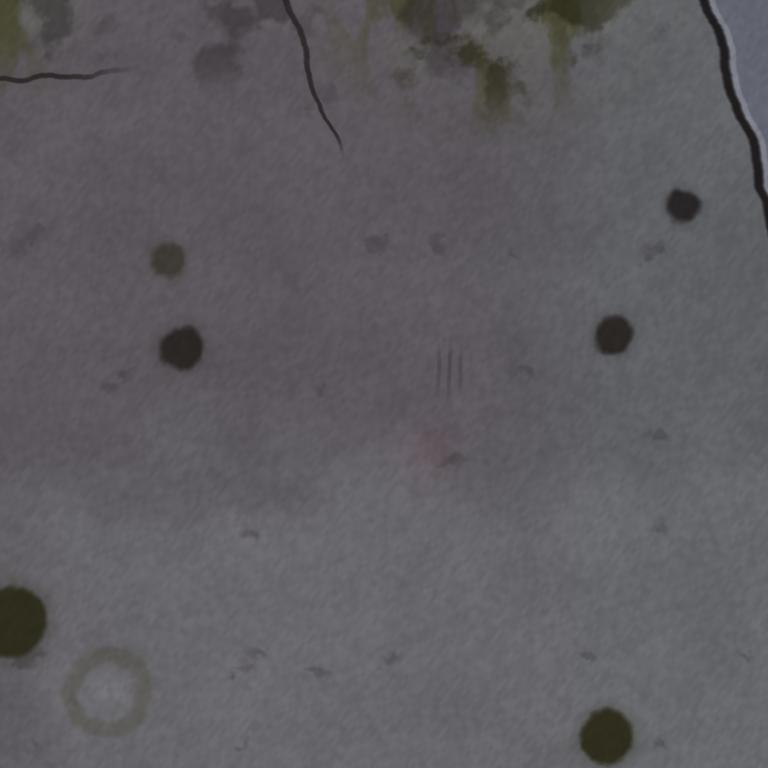
Write a Shadertoy shader that draws this texture.

```glsl
// Weathered concrete: mottled grey and mauve plaster with a fine grain,
// round dark pits, faint smudges, thin cracks and mossy streaks at the top.
// Layers of value noise tint the wall; distance fields cut pits and cracks.

#define GREY       vec3(0.405, 0.400, 0.418)
#define MAUVE      vec3(0.349, 0.330, 0.351)
#define BLUE_GREY  vec3(0.385, 0.395, 0.445)
#define DARK       vec3(0.145, 0.130, 0.135)
#define OLIVE      vec3(0.165, 0.160, 0.095)
#define MOSS       vec3(0.270, 0.265, 0.175)
#define GRAIN      0.055
#define GRAIN_FREQ 210.0
#define MOTTLE     0.060
#define SMUDGES    11.0

float hash(vec2 p) {
    vec3 q = fract(vec3(p.xyx) * 0.1031);
    q += dot(q, q.yzx + 33.33);
    return fract((q.x + q.y) * q.z);
}

float noise(vec2 p) {
    vec2 i = floor(p), f = fract(p);
    f = f * f * (3.0 - 2.0 * f);
    return mix(mix(hash(i), hash(i + vec2(1, 0)), f.x),
               mix(hash(i + vec2(0, 1)), hash(i + vec2(1, 1)), f.x), f.y);
}

float fbm(vec2 p) {
    float sum = 0.0, amp = 0.5;
    for (int i = 0; i < 5; i++) {
        sum += amp * noise(p);
        p = mat2(0.8, 0.6, -0.6, 0.8) * p * 2.03 + 17.0;
        amp *= 0.5;
    }
    return sum;
}

// Soft round spot: 1 inside, 0 outside
float spot(vec2 d, float radius, float blur) {
    return 1.0 - smoothstep(radius - blur, radius + blur, length(d));
}

float line(float d, float width) {
    return 1.0 - smoothstep(width * 0.3, width, abs(d));
}

// Broad tints of the plaster
vec3 plaster(vec2 p) {
    float warp = fbm(p * 6.0) - 0.5;
    float upper = smoothstep(0.35, 0.46, p.y + 0.22 * warp);
    float left = 1.0 - smoothstep(0.62, 0.86, p.x + 0.3 * warp);
    float edge = 0.6 * (1.0 - smoothstep(0.0, 0.14, p.x + 0.2 * warp));
    vec3 col = mix(GREY, MAUVE, max(upper * left * 0.88, edge));
    col += vec3(-0.010, 0.004, 0.001) * smoothstep(0.55, 0.95, p.x);
    col -= 0.025 * upper * (1.0 - left);
    col += vec3(0.020, -0.008, -0.004) * spot(p - vec2(0.56, 0.41), 0.03, 0.04);
    return col * (1.0 + MOTTLE * 2.0 * (fbm(p * 13.0 + 4.0) - 0.5));
}

// Small faint stains on a jittered grid
float smudges(vec2 p) {
    vec2 q = p * SMUDGES + 0.7 * (fbm(p * 35.0) - 0.5), cell = floor(q);
    float h = hash(cell + 5.0);
    vec2 jitter = 0.3 + 0.4 * vec2(hash(cell + 31.0), hash(cell + 73.0));
    float radius = mix(0.06, 0.18, hash(cell + 91.0));
    return step(0.76, h) * spot((q - cell - jitter) * vec2(1.0, 1.3), radius, 0.10);
}

// Moss hanging from the top edge in two groups
vec3 addMoss(vec3 col, vec2 p) {
    float streak = fbm(vec2(p.x * 19.0, p.y * 8.0) + 2.0);
    float groups = spot(vec2((p.x - 0.64) * 0.72, p.y - 1.0), 0.13, 0.07)
                 + spot(vec2(p.x, p.y - 1.0), 0.09, 0.06);
    float pale = groups * smoothstep(0.30, 0.60, fbm(p * 9.0 + 8.0));
    col = mix(col, vec3(0.41, 0.41, 0.37), 0.5 * pale);
    col = mix(col, MOSS, 0.85 * groups * smoothstep(0.46, 0.60, streak));
    float clump = smoothstep(0.54, 0.68, fbm(p * 17.0 + 23.0));
    col = mix(col, OLIVE, 0.75 * groups * clump);
    float band = smoothstep(0.86, 0.94, p.y) * (1.0 - smoothstep(0.75, 0.85, p.x));
    return mix(col, DARK, 0.4 * band * smoothstep(0.53, 0.67, fbm(p * 14.0 + 41.0)));
}

// Pits in two loose columns, largest at the bottom
vec3 addPits(vec3 col, vec2 p) {
    vec2 rough = 0.014 * (vec2(fbm(p * 40.0), fbm(p * 40.0 + 60.0)) - 0.5);
    for (int i = 0; i < 6; i++) {
        float side = float(i % 2), t = float(i / 2) * 0.5, w = pow(t, 0.4);
        vec2 c = vec2(mix(mix(0.015, 0.22, w), mix(0.79, 0.89, w), side),
                      mix(0.19 - 0.15 * side, 0.66 + 0.07 * side, w));
        c.x += (0.5 - side) * 0.13 * sin(3.1416 * t);
        float radius = mix(0.046, 0.021, w) - 0.012 * side * (1.0 - w);
        float depth = i == 4 ? 0.50 : 0.92;
        vec3 tint = mix(OLIVE, DARK, i == 4 ? 0.2 : w);
        vec2 d = p - c + rough;
        col = mix(col, tint, 0.18 * spot(d, radius * 1.3, 0.012));
        col = mix(col, tint, depth * spot(d, radius, 0.0055));
    }
    return col;
}

vec3 addCracks(vec3 col, vec2 p) {
    float wobble = 0.022 * (fbm(p.yy * vec2(16.0, 9.0)) - 0.5);
    float drop = 1.0 - p.y;
    float corner = p.x - 0.917 - 0.36 * drop + 0.25 * drop * drop + wobble;
    col = mix(col, BLUE_GREY, 0.75 * smoothstep(0.0, 0.012, corner));
    col += 0.10 * line(corner - 0.011, 0.006);
    col = mix(col, DARK * 0.75, 0.95 * line(corner, 0.009));
    float thin = p.x - 0.373 - 0.34 * drop + wobble;
    float fade = 1.0 - smoothstep(0.17, 0.21, drop);
    col = mix(col, DARK, 0.8 * fade * line(thin, mix(0.007, 0.0035, drop * 5.0)));
    float seam = p.y - 0.893 - 0.10 * p.x + 0.016 * (fbm(p.xx * 18.0) - 0.5);
    return mix(col, DARK, 0.8 * line(seam, 0.005) * (1.0 - smoothstep(0.08, 0.20, p.x)));
}

void mainImage(out vec4 fragColor, in vec2 fragCoord) {
    vec2 p = fragCoord / iResolution.xy;
    vec3 col = plaster(p);
    col = mix(col, MAUVE * 0.72, 0.42 * smudges(p));

    // Worn ring and faint upright scratches
    vec2 ring = p - vec2(0.143, 0.10) + 0.02 * (fbm(p * 22.0) - 0.5);
    col = mix(col, MOSS, 0.30 * line(length(ring) - 0.048, 0.016));
    col += 0.045 * spot(ring, 0.018, 0.02);
    vec2 mark = p - vec2(0.585, 0.52);
    float bars = smoothstep(0.0, 0.9, sin(mark.x * 420.0 + 3.0 * fbm(p * 25.0)));
    col -= 0.055 * bars * spot(mark * vec2(1.4, 1.0), 0.03, 0.02);

    col = addMoss(col, p);
    col = addPits(col, p);
    col = addCracks(col, p);

    // Fine slanted grain
    vec2 g = mat2(0.8, 0.6, -0.6, 0.8) * p * GRAIN_FREQ;
    float grain = noise(g * vec2(1.0, 0.6)) + 0.6 * noise(g * 0.45 + 9.0) - 0.8;
    fragColor = vec4(col * (1.0 + GRAIN * 1.6 * grain), 1.0);
}
```
